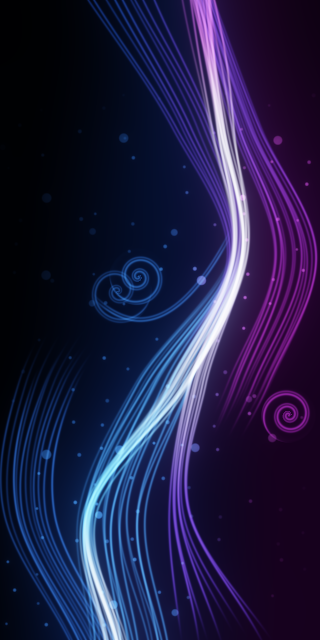
A Shadertoy shader for this background:

```glsl
#define STRAND_WIDTH 0.0036
#define HALO 0.014
#define NODE_STEP 0.4
#define BLUE vec3(0.10, 0.27, 0.80)
#define CYAN vec3(0.22, 0.60, 0.95)
#define VIOLET vec3(0.32, 0.17, 0.85)
#define MAGENTA vec3(0.62, 0.12, 0.72)
#define ICE vec3(0.88, 0.88, 1.0)
#define TAU 6.2831853

// Left and right edge of the bright stream, from bottom to top
const vec2 STREAM[6] = vec2[6](vec2(.33, .39), vec2(.262, .298), vec2(.525, .59),
                               vec2(.727, .770), vec2(.668, .722), vec2(.573, .675));

float hash(vec2 p) {
    p = fract(p * vec2(0.1031, 0.1137));
    p += dot(p, p.yx + 33.33);
    return fract((p.x + p.y) * p.x * 47.3);
}

// Smooth curve through evenly spaced nodes
vec2 edgesAt(vec2 node[6], float y) {
    float k = clamp(y / NODE_STEP, 0.0, 4.999);
    int i = int(k);
    float f = k - float(i);
    vec2 b = node[i], c = node[i + 1];
    vec2 a = i > 0 ? node[max(i - 1, 0)] : 2.0 * b - c;
    vec2 d = i < 4 ? node[min(i + 2, 5)] : 2.0 * c - b;
    return b + 0.5 * f * (c - a + f * (2.0 * a - 5.0 * b + 4.0 * c - d
             + f * (3.0 * (b - c) + d - a)));
}

float softLine(float d) {
    float w = max(STRAND_WIDTH, 0.75 / iResolution.x);
    return exp(-d * d / (w * w));
}

// Bundle of threads between two edges; span gives its lower and upper end
float strands(vec2 p, vec2 node[6], int count, float braid, vec2 span) {
    vec2 edges = edgesAt(node, p.y);
    vec2 slope = (edgesAt(node, p.y + 0.01) - edgesAt(node, p.y - 0.01)) / 0.02;
    float light = 0.0;
    for (int i = 0; i < count; i++) {
        float id = float(i);
        float h = hash(vec2(id + 3.0, float(count) * 7.0));
        float s = (id + 0.7 * h) / float(count);
        s += braid * sin(p.y * (3.0 + 3.0 * h) + TAU * h);
        float m = mix(slope.x, slope.y, s);
        float d = abs(p.x - mix(edges.x, edges.y, s)) * inversesqrt(1.0 + m * m);
        float y = p.y + 0.12 * (h - 0.5);
        float fade = smoothstep(span.x, span.x + 0.25, y)
                   * (1.0 - smoothstep(span.y - 0.3, span.y, y));
        light += fade * (0.3 + 0.7 * h) * (softLine(d) + HALO * exp(-d * 22.0));
    }
    return light;
}

// Curl whose turns tighten towards its centre
float spiral(vec2 p, vec2 centre, float radius, float turns, float spin) {
    vec2 q = p - centre;
    float r = length(q);
    float t = turns * sqrt(r / radius) - spin * atan(q.y, q.x) / TAU;
    float d = (fract(t) - 0.5) * 2.0 * sqrt(r * radius) / turns;
    float ink = softLine(d) + 0.6 * softLine(d - 0.009) + 0.1 * exp(-abs(d) * 70.0);
    return ink * (1.0 - smoothstep(radius * 0.9, radius, r));
}

// Scattered discs, one at most in each cell
float sparks(vec2 p, float scale, float radius, float share) {
    vec2 cell = floor(p * scale);
    vec2 jitter = vec2(hash(cell + 11.0), hash(cell + 47.0));
    float d = length(p - (cell + 0.2 + 0.6 * jitter) / scale);
    float size = radius * (0.65 + 0.5 * jitter.x);
    float edge = 1.0 / iResolution.x;
    float disc = 1.0 - smoothstep(size - edge, size + edge, d);
    return step(hash(cell + 83.0), share) * (0.35 + 0.6 * jitter.y)
         * (disc + 0.15 * exp(-d / radius));
}

void mainImage(out vec4 fragColor, in vec2 fragCoord) {
    vec2 p = fragCoord / iResolution.xy * vec2(1.0, 2.0);
    vec2 stream = edgesAt(STREAM, p.y);
    float side = p.x - 0.5 * (stream.x + stream.y);

    // Backdrop: black, navy, then plum, with haze along the stream
    vec3 color = mix(vec3(0.0, 0.003, 0.015), vec3(0.012, 0.045, 0.14),
                     smoothstep(0.0, 0.45, p.x + 0.12 * (1.0 - p.y)));
    color = mix(color, vec3(0.085, 0.004, 0.115), smoothstep(0.45, 0.9, p.x));
    color *= 1.0 - 0.45 * smoothstep(1.3, 2.0, p.y);
    vec3 tint = mix(BLUE, MAGENTA, smoothstep(-0.12, 0.28, side + 0.25 * (p.x - 0.5)));
    color += 0.14 * tint * exp(-side * side * 16.0);

    // Bright stream
    vec3 core = mix(CYAN, ICE, smoothstep(0.5, 1.0, p.y));
    core = mix(core, ICE, 0.7 * (1.0 - smoothstep(0.1, 0.45, p.y)));
    core = mix(core, vec3(0.72, 0.28, 0.85), smoothstep(1.5, 1.95, p.y));
    vec3 light = 0.85 * core * strands(p, STREAM, 18, 0.2, vec2(-0.5, 2.6));

    // Side bundles: upper right, upper left, lower fan, far left, lower right
    light += 0.65 * mix(MAGENTA, VIOLET, smoothstep(1.0, 1.7, p.y)) * strands(p,
        vec2[6](vec2(.5, .6), vec2(.55, .65), vec2(.71, .86), vec2(.85, 1.0),
                vec2(.725, .82), vec2(.61, .67)), 13, 0.04, vec2(0.68, 2.6));
    light += 0.75 * mix(BLUE, VIOLET, smoothstep(0.35, 0.6, p.x)) * strands(p,
        vec2[6](vec2(.2, .3), vec2(.3, .35), vec2(.50, .55), vec2(.71, .75),
                vec2(.53, .68), vec2(.27, .50)), 9, 0.04, vec2(0.85, 2.5));
    light += 0.8 * mix(BLUE, CYAN, 0.6) * strands(p,
        vec2[6](vec2(.28, .54), vec2(.235, .45), vec2(.42, .60), vec2(.72, .76),
                vec2(.68, .72), vec2(.60, .65)), 17, 0.05, vec2(-0.4, 1.25));
    light += 0.8 * mix(BLUE, CYAN, 0.2) * strands(p,
        vec2[6](vec2(.21, .36), vec2(.01, .17), vec2(.06, .25), vec2(.25, .55),
                vec2(.4, .7), vec2(.5, .8)), 11, 0.03, vec2(-0.4, 0.92));
    light += mix(VIOLET, ICE, 0.75 * smoothstep(0.4, 0.85, p.y)) * strands(p,
        vec2[6](vec2(.56, .88), vec2(.525, .60), vec2(.585, .645), vec2(.74, .765),
                vec2(.69, .72), vec2(.60, .65)), 8, 0.04, vec2(0.0, 1.3));

    // Curls and the tail that ties them to the stream
    vec3 curlBlue = mix(BLUE, CYAN, 0.35);
    light += 0.6 * curlBlue * spiral(p, vec2(.432, 1.135), 0.092, 3.0, -1.0);
    light += 0.4 * curlBlue * spiral(p, vec2(.368, 1.090), 0.108, 2.5, 1.0);
    light += 0.75 * MAGENTA * spiral(p, vec2(.902, .703), 0.088, 3.2, 1.0);
    float bend = p.x - 0.4375;
    float tail = (p.y - 0.997 - 3.3 * bend * bend) * inversesqrt(1.0 + 43.6 * bend * bend);
    float tailFade = smoothstep(0.28, 0.36, p.x) * (1.0 - smoothstep(0.68, 0.73, p.x));
    light += 0.6 * curlBlue * tailFade * (softLine(tail) + 0.7 * softLine(tail - 0.009));

    // Floating lights
    float near = exp(-side * side * 7.0) * (1.0 - smoothstep(1.45, 1.75, p.y));
    float dots = sparks(p, 11.0, 0.0052, 0.55) + sparks(p + 5.3, 4.0, 0.013, 0.35);
    light += 1.1 * near * dots * mix(mix(BLUE, CYAN, 0.4), MAGENTA + 0.1,
                                     smoothstep(0.5, 0.85, p.x));

    color += (1.0 - color) * (1.0 - exp(-1.35 * light));
    fragColor = vec4(color, 1.0);
}
```
